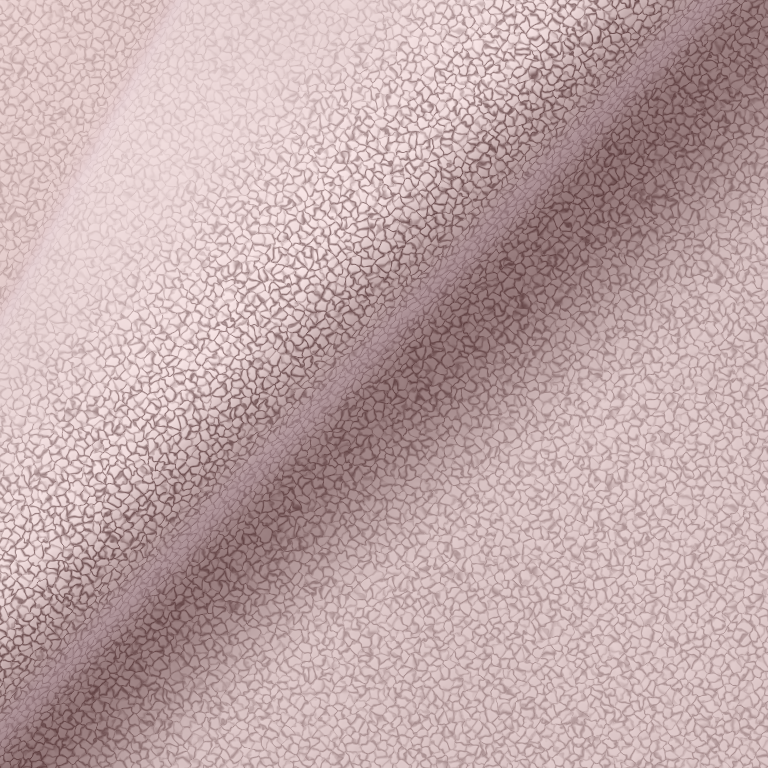
A Shadertoy shader for this texture:

```glsl
// Pale pink grained leather with a soft diagonal fold and a shaded valley.

vec2 hash2(vec2 p) {
    vec2 q = vec2(dot(p, vec2(127.1, 311.7)), dot(p, vec2(269.5, 183.3)));
    return fract(sin(q) * 43758.5453);
}

float noise(vec2 p) {
    vec2 i = floor(p), f = fract(p);
    f = f * f * (3.0 - 2.0 * f);
    float low = mix(hash2(i).x, hash2(i + vec2(1, 0)).x, f.x);
    float high = mix(hash2(i + vec2(0, 1)).x, hash2(i + vec2(1, 1)).x, f.x);
    return mix(low, high, f.y);
}

// Cellular grain: x = gap to the nearest crevice, y = cell tone, z = crevice tone, w = height in the cell
vec4 grain(vec2 p) {
    vec2 cell = floor(p), nearestId = vec2(0), secondId = vec2(0);
    float nearest = 9.0, second = 9.0, height = 0.0;
    for (int y = -2; y <= 2; y++)
    for (int x = -2; x <= 2; x++) {
        vec2 id = cell + vec2(x, y);
        vec2 offset = p - id - 0.13 - 0.74 * hash2(id);
        float dist = length(offset);
        if (dist < nearest) {
            second = nearest;
            secondId = nearestId;
            nearest = dist;
            nearestId = id;
            height = offset.y;
        } else if (dist < second) {
            second = dist;
            secondId = id;
        }
    }
    float creviceTone = hash2(nearestId + secondId + 11.0).x;
    return vec4(second - nearest, hash2(nearestId + 37.0).y, creviceTone, height);
}

void mainImage(out vec4 fragColor, in vec2 fragCoord) {
    vec2 uv = fragCoord / iResolution.xy;

    // Signed distances to the main fold and to the upper left crease
    float fold = (uv.y - 1.03 * uv.x - 0.045) / 1.436;
    float crease = (uv.y - 1.82 * uv.x - 0.583) / 2.08;
    float along = dot(uv, vec2(0.697, 0.717));
    float behind = smoothstep(-0.006, 0.006, crease);

    // Grain is squeezed where the surface turns away at the folds
    float across = fold + 0.025 * tanh(fold / 0.03) + 0.018 * tanh(crease / 0.025);
    vec2 p = 86.0 * vec2(along, across);
    p += 0.45 * (vec2(noise(p * 0.9), noise(p * 0.9 + 51.0)) - 0.5);
    p += 0.4 * (vec2(noise(p * 2.3 + 9.0), noise(p * 2.3 + 83.0)) - 0.5);
    vec4 g = grain(p);

    // Soft crevices, some of them shallower than others
    float strength = mix(0.55, 1.15, smoothstep(0.0, 0.6, g.z));
    float crevice = strength * (1.0 - smoothstep(-0.08, 0.44, g.x));

    // Broad light: shaded valley below the fold, bright roll above it
    float reach = mix(0.85, 1.15, smoothstep(0.2, 1.2, along));
    float valley = mix(0.595, 0.87, smoothstep(0.055, 0.26, -fold / reach));
    float roll = mix(0.69, 0.95, smoothstep(0.0, 0.15, fold));
    roll -= 0.025 * smoothstep(0.2, 0.32, fold);
    float light = mix(valley, roll, smoothstep(-0.045, 0.008, fold));
    light = mix(light, 0.905, behind);
    light += 0.03 * (noise(uv * 5.0) - 0.5);

    // Crevice depth: strongest on the roll, faint at the folds
    float depth = mix(0.18, 0.34, smoothstep(0.0, 0.08, fold));
    depth = mix(depth, 0.075, smoothstep(0.13, 0.36, fold));
    depth *= 1.0 - 0.45 * exp(-pow(fold / 0.016, 2.0));
    depth = mix(depth, 0.13, behind);
    float rim = exp(-pow(crease / 0.013, 2.0));
    depth *= 1.0 - 0.5 * rim;

    // Small domes catch light from above the fold
    float relief = 0.05 * (g.y - 0.5) + 0.08 * g.w;
    float value = light - depth * crevice + relief * (0.1 + depth);
    value += 0.012 * (noise(uv * 200.0) - 0.5) - 0.01 * rim;

    // Dusty rose ramp, cooler on the folds and warmer in the far corner
    vec3 color = vec3(value, 1.085 * value - 0.157, 1.08 * value - 0.15);
    float cool = exp(-pow(fold / 0.02, 2.0)) + 0.6 * rim;
    color += cool * vec3(0.0, -0.004, 0.012);
    color -= behind * vec3(0.0, 0.01, 0.016);
    fragColor = vec4(clamp(color, 0.0, 1.0), 1.0);
}
```
